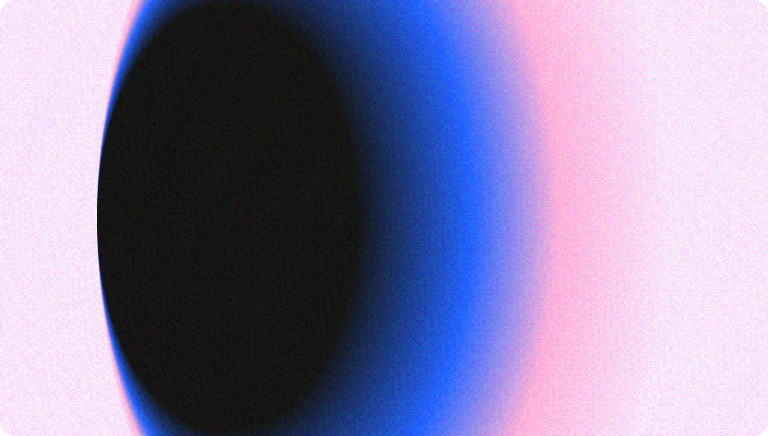
Reproduce this background procedurally as a WebGL 1 fragment shader.

```glsl
precision highp float;
// Grainy eclipse: a black oval that bleeds through blue and pink into pale lilac.
// The bands are nested ellipses that all touch at one point on the left, so the
// glow is a razor edge there and widens to the right; grain covers everything.

uniform vec2 u_resolution;

float hash(vec2 p) {
  return fract(sin(dot(p, vec2(127.1, 311.7))) * 43758.5453);
}

// Colour ramp over the ellipse width, in canvas heights
vec3 glowRamp(float width) {
  vec3 color = vec3(0.08, 0.08, 0.075);
  color = mix(color, vec3(0.14, 0.39, 1.0), clamp((width - 0.595) / 0.265, 0.0, 1.0));
  color = mix(color, vec3(1.0, 0.70, 0.86), clamp((width - 0.86) / 0.20, 0.0, 1.0));
  return mix(color, vec3(0.98, 0.895, 0.99), clamp((width - 1.06) / 0.25, 0.0, 1.0));
}

// Width of the ellipse through p, with the shared tangent point at the origin
float ellipseWidth(vec2 p) {
  float squash = 0.608 * p.y;
  return p.x > 0.0 ? p.x + squash * squash / max(p.x, 0.00001) : 10.0;
}

float roundedBox(vec2 p, vec2 halfSize, float radius) {
  vec2 q = abs(p) - halfSize + radius;
  return length(max(q, 0.0)) + min(max(q.x, q.y), 0.0) - radius;
}

void main() {
  float pixel = 1.0 / u_resolution.y;
  vec2 canvas = u_resolution * pixel;
  vec2 p = gl_FragCoord.xy * pixel;
  vec2 tangent = vec2(0.1262 * canvas.x, 0.5);

  // Glow, averaged across the pixel to soften the steep left edge
  vec3 color = vec3(0.0);
  for (int i = 0; i < 6; i++) {
    float shift = ((float(i) + 0.5) / 6.0 - 0.5) * pixel;
    color += glowRamp(ellipseWidth(p + vec2(shift, 0.0) - tangent)) / 6.0;
  }

  // Coloured grain, weaker in the dark
  vec2 cell = floor(p * 290.0);
  vec3 grain = vec3(hash(cell), hash(cell + 37.3), hash(cell + 91.7)) - 0.5;
  float brightness = dot(color, vec3(0.3, 0.5, 0.2));
  color += grain * mix(0.06, 0.10, smoothstep(0.05, 0.4, brightness));

  // Rounded white corners
  float edge = roundedBox(p - 0.5 * canvas, 0.5 * canvas, 0.035);
  color = mix(color, vec3(1.0), smoothstep(-0.5 * pixel, 0.5 * pixel, edge));

  gl_FragColor = vec4(clamp(color, 0.0, 1.0), 1.0);
}
```
